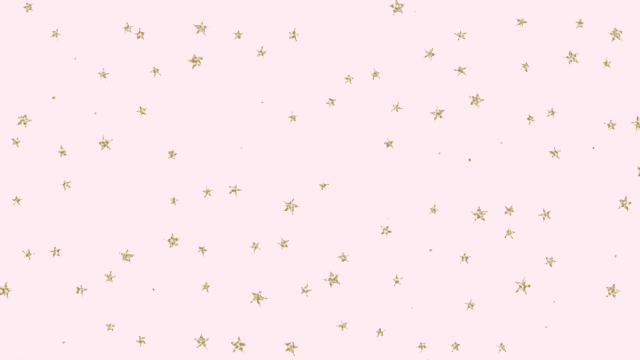
This pattern is drawn by a WebGL 2 fragment shader. Its source:

```glsl
#version 300 es
precision highp float;

uniform vec2 u_resolution;
out vec4 fragColor;

#define BACKGROUND vec3(1.0, 0.92, 0.95)
#define GOLD_DARK vec3(0.65, 0.56, 0.37)
#define GOLD_MID vec3(0.81, 0.74, 0.58)
#define GOLD_PALE vec3(0.96, 0.90, 0.86)
#define CELL_SIZE 0.125
#define JITTER 0.8
#define STAR_SHARE 0.74
#define DOT_SHARE 0.16
#define INNER_RATIO 0.43
#define GRAIN_FREQ 150.0
#define RAGGEDNESS 0.004
#define SAMPLES 2

const float TAU = 6.2831853;

vec3 hash3(vec2 p) {
    vec3 q = fract(p.xyx * vec3(0.1031, 0.1030, 0.0973));
    q += dot(q, q.yxz + 33.33);
    return fract((q.xxy + q.yzz) * q.zyx);
}

float cornerRamp(vec2 corner, vec2 offset) {
    float angle = TAU * hash3(corner).x;
    return dot(vec2(cos(angle), sin(angle)), offset);
}

float gradientNoise(vec2 p) {
    vec2 i = floor(p), f = fract(p);
    vec2 u = f * f * f * (f * (f * 6.0 - 15.0) + 10.0);
    vec2 e = vec2(1.0, 0.0);
    float low = mix(cornerRamp(i, f), cornerRamp(i + e, f - e), u.x);
    float high = mix(cornerRamp(i + e.yx, f - e.yx), cornerRamp(i + 1.0, f - 1.0), u.x);
    return mix(low, high, u.y);
}

// Signed distance to the edge lines of a five-pointed star
float starDistance(vec2 p, float radius) {
    float sector = TAU / 5.0;
    float angle = abs(mod(atan(p.x, p.y) + 0.5 * sector, sector) - 0.5 * sector);
    vec2 folded = length(p) * vec2(cos(angle), sin(angle));
    vec2 tip = vec2(radius, 0.0);
    vec2 notch = radius * INNER_RATIO * vec2(cos(0.5 * sector), sin(0.5 * sector));
    vec2 edge = normalize(notch - tip);
    return dot(folded - tip, vec2(edge.y, -edge.x));
}

// Nearest star or loose grain among the surrounding cells
float confettiDistance(vec2 p) {
    vec2 home = floor(p / CELL_SIZE);
    float nearest = 1.0;
    for (int y = -1; y <= 1; y++) {
        for (int x = -1; x <= 1; x++) {
            vec2 cell = home + vec2(x, y);
            vec3 place = hash3(cell + 17.0);
            vec3 shape = hash3(cell + 71.0);
            vec2 local = p - (cell + 0.5 + JITTER * (place.xy - 0.5)) * CELL_SIZE;
            if (place.z < STAR_SHARE) {
                float tilt = 0.9 * (shape.x - 0.5);
                float c = cos(tilt), s = sin(tilt);
                float radius = shape.y < 0.27 ? 0.0235 : 0.0160;
                radius *= mix(0.93, 1.12, shape.z);
                nearest = min(nearest, starDistance(mat2(c, s, -s, c) * local, radius));
            } else if (place.z < STAR_SHARE + DOT_SHARE) {
                nearest = min(nearest, length(local) - mix(0.0022, 0.0038, shape.y));
            }
        }
    }
    return nearest;
}

vec3 glitter(float grain) {
    vec3 gold = mix(GOLD_DARK, GOLD_MID, smoothstep(-0.40, 0.02, grain));
    return mix(gold, GOLD_PALE, smoothstep(0.02, 0.36, grain));
}

vec3 scene(vec2 p, float softness) {
    float d = confettiDistance(p);
    if (d > RAGGEDNESS + softness) return BACKGROUND;
    float grain = gradientNoise(p * GRAIN_FREQ);
    float ragged = d + RAGGEDNESS * gradientNoise(p * GRAIN_FREQ * 0.8 + 40.0);
    float cover = 1.0 - smoothstep(-softness, softness, ragged);
    return mix(BACKGROUND, glitter(grain), cover);
}

void main() {
    float pixel = 1.0 / u_resolution.y;
    vec3 total = vec3(0.0);

    // Average subpixel samples to keep the fine grains smooth
    for (int y = 0; y < SAMPLES; y++) {
        for (int x = 0; x < SAMPLES; x++) {
            vec2 offset = (vec2(x, y) + 0.5) / float(SAMPLES) - 0.5;
            total += scene((gl_FragCoord.xy + offset) * pixel, 0.4 * pixel);
        }
    }
    fragColor = vec4(total / float(SAMPLES * SAMPLES), 1.0);
}
```
